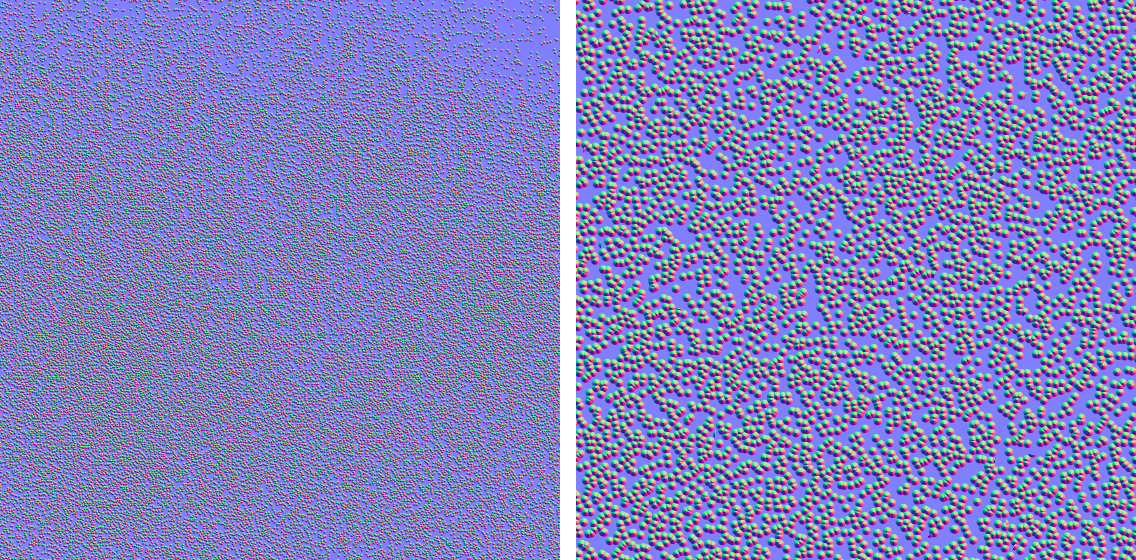
Left, the full canvas; right, a detail of the centre.
This texture map is drawn by a WebGL 1 fragment shader. Its source:

```glsl
precision highp float;
// Normal map of a rough, sandy surface: tiny steep grains on a flat ground.
// Grains are jittered on a grid and thinned by a soft density field;
// the normals are encoded as colours and averaged over each pixel.

uniform vec2 u_resolution;

const float GRID = 240.0;         // grid cells across the canvas
const float GRAIN_RADIUS = 0.58;  // in grid cells
const float GRAIN_SLOPE = 7.0;
const int SAMPLES = 3;            // per pixel side

float hash(vec2 p) {
  return fract(sin(dot(p, vec2(127.1, 311.7))) * 43758.5453);
}

vec2 hash2(vec2 p) {
  return vec2(hash(p + 17.3), hash(p + 71.9));
}

float valueNoise(vec2 p) {
  vec2 cell = floor(p);
  vec2 f = fract(p);
  f = f * f * (3.0 - 2.0 * f);
  float low = mix(hash(cell), hash(cell + vec2(1.0, 0.0)), f.x);
  float high = mix(hash(cell + vec2(0.0, 1.0)), hash(cell + 1.0), f.x);
  return mix(low, high, f.y);
}

float softBlob(vec2 p, vec2 center, float radius) {
  vec2 d = (p - center) / radius;
  return exp(-dot(d, d));
}

// Chance that a grid cell holds a grain
float grainDensity(vec2 uv) {
  float density = 0.60;
  density += 0.32 * softBlob(uv, vec2(0.24, 0.35), 0.28);
  density += 0.20 * softBlob(uv, vec2(0.83, 0.36), 0.24);
  density -= 0.22 * smoothstep(0.75, 1.0, uv.y);
  density -= 0.25 * softBlob(uv, vec2(0.98, 0.98), 0.20);
  density += 0.16 * (valueNoise(uv * 9.0) - 0.5);
  density += 0.16 * (valueNoise(uv * 28.0 + 5.0) - 0.5);
  return clamp(density, 0.15, 0.97);
}

// Offset from the nearest grain centre, in grid cells
vec2 nearestGrain(vec2 p, float density) {
  vec2 cell = floor(p);
  vec2 nearest = vec2(2.0);
  for (int y = -1; y <= 1; y++) {
    for (int x = -1; x <= 1; x++) {
      vec2 id = cell + vec2(float(x), float(y));
      vec2 offset = p - id - hash2(id);
      bool present = hash(id) < density;
      if (present && dot(offset, offset) < dot(nearest, nearest)) {
        nearest = offset;
      }
    }
  }
  return nearest;
}

// Normal of a steep round grain with a small flat tip
vec3 grainNormal(vec2 offset, float radius, float slope) {
  float r = length(offset);
  float side = smoothstep(0.0, 0.15 * radius, r);
  side *= 1.0 - smoothstep(0.92 * radius, 1.08 * radius, r);
  return normalize(vec3(offset / max(r, 0.001) * slope * side, 1.0));
}

vec3 encodeNormal(vec3 n) {
  return 0.5 + 0.5 * n;
}

void main() {
  float density = grainDensity(gl_FragCoord.xy / u_resolution);
  vec3 color = vec3(0.0);

  // Average a small grid of samples to smooth the edges
  for (int j = 0; j < SAMPLES; j++) {
    for (int i = 0; i < SAMPLES; i++) {
      vec2 shift = (vec2(float(i), float(j)) + 0.5) / float(SAMPLES) - 0.5;
      vec2 uv = (gl_FragCoord.xy + shift) / u_resolution;
      vec2 offset = nearestGrain(uv * GRID, density);
      color += encodeNormal(grainNormal(offset, GRAIN_RADIUS, GRAIN_SLOPE));
    }
  }
  gl_FragColor = vec4(color / float(SAMPLES * SAMPLES), 1.0);
}
```
